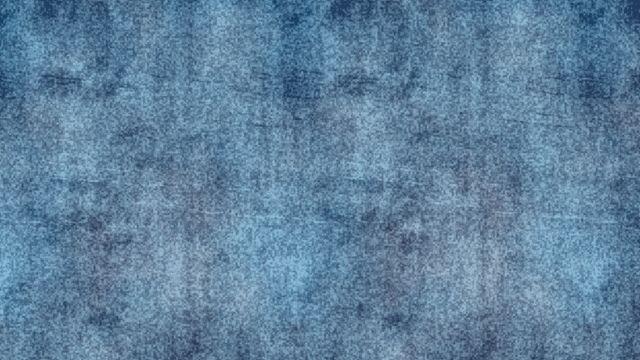
This texture is drawn by a WebGL 1 fragment shader. Its source:

```glsl
precision highp float;
uniform vec2 u_resolution;

float hash(vec2 p) {
  vec3 q = fract(vec3(p.xyx) * 0.1031);
  q += dot(q, q.yzx + 33.33);
  return fract((q.x + q.y) * q.z);
}

// Value noise that repeats every `period` cells in x
float noise(vec2 p, float period) {
  vec2 i = floor(p);
  vec2 f = p - i;
  f = f * f * (3.0 - 2.0 * f);
  float x0 = mod(i.x, period);
  float x1 = mod(i.x + 1.0, period);
  return mix(mix(hash(vec2(x0, i.y)), hash(vec2(x1, i.y)), f.x),
             mix(hash(vec2(x0, i.y + 1.0)), hash(vec2(x1, i.y + 1.0)), f.x), f.y);
}

// Layered noise, centred on zero; cells gives the coarsest layer
float fbm(vec2 uv, vec2 cells, float seed) {
  float sum = 0.0;
  float amp = 0.5;
  for (int i = 0; i < 6; i++) {
    sum += amp * (noise(uv * cells + vec2(0.0, seed), cells.x) - 0.5);
    cells *= 2.0;
    seed += 37.0;
    amp *= 0.6;
  }
  return sum;
}

// Thin, broken, nearly level strokes scattered over a band of heights
float strokes(vec2 uv, float low, float high, float seed) {
  float ink = 0.0;
  for (int i = 0; i < 9; i++) {
    vec2 id = vec2(float(i) + 1.0, seed);
    float dx = fract(uv.x - hash(id) + 0.5) - 0.5;
    float reach = mix(0.08, 0.28, hash(id + 11.0));
    float y = mix(low, high, hash(id + 23.0)) - 0.07 * dx + 0.15 * dx * dx;
    y += 0.008 * (noise(uv * vec2(24.0, 1.0) + id.yx, 24.0) - 0.5);
    float line = 1.0 - smoothstep(0.001, 0.0045, abs(uv.y - y));
    ink = max(ink, line * (1.0 - smoothstep(0.5 * reach, reach, abs(dx))));
  }
  return ink * smoothstep(0.25, 0.65, noise(uv * vec2(40.0, 50.0), 40.0));
}

void main() {
  vec2 p = gl_FragCoord.xy / u_resolution.y;
  float across = gl_FragCoord.x / u_resolution.x;
  vec2 uv = vec2(p.x / 0.82, p.y);

  // Broad worn patches
  float tone = 0.59 + 1.05 * fbm(uv, vec2(4.0, 4.0), 5.0);
  tone += 0.12 * (0.5 - uv.y);

  // Upright wiping marks and faint level weave
  tone += 0.55 * fbm(uv, vec2(28.0, 4.0), 91.0);
  tone += 0.35 * fbm(uv, vec2(5.0, 34.0), 57.0);

  // Ragged dark stains, thickest in the middle band
  float band = exp(-pow((uv.y - 0.5) / 0.16, 2.0));
  float stain = fbm(uv, vec2(6.0, 9.0), 143.0) + 0.05 * band;
  tone -= 0.36 * smoothstep(0.12, 0.26, stain);

  // Narrow drips in the lower part
  float drip = noise(uv * vec2(36.0, 5.0) + vec2(0.0, 71.0), 36.0);
  drip += 0.5 * fbm(uv, vec2(40.0, 40.0), 19.0);
  tone -= 0.2 * smoothstep(0.76, 0.95, drip) * (1.0 - smoothstep(0.2, 0.42, uv.y));

  // Pale scratches and dark cracks
  tone += 0.3 * strokes(uv, 0.38, 0.56, 3.0);
  tone -= 0.3 * strokes(uv, 0.62, 0.82, 8.0);

  // Fine gritty speckle
  float grit = noise(p * 175.0, 4096.0) - 0.5;
  grit += 0.5 * (noise(p.yx * 260.0 + 17.0, 4096.0) - 0.5);
  tone += 0.72 * grit;

  // Darker right border and top edge
  tone -= 0.2 * smoothstep(0.92, 1.0, across);
  tone -= 0.12 * smoothstep(0.85, 1.0, uv.y);

  vec3 deepBlue = vec3(0.20, 0.31, 0.43);
  vec3 paleBlue = vec3(0.50, 0.65, 0.75);
  vec3 color = mix(deepBlue, paleBlue, clamp(tone, -0.2, 1.2));

  // Drift between greyish violet and clear blue
  float tint = fbm(uv, vec2(3.0, 3.0), 211.0) + 0.12 * (across - uv.y);
  color += tint * vec3(0.12, -0.03, -0.08);

  gl_FragColor = vec4(color, 1.0);
}
```
